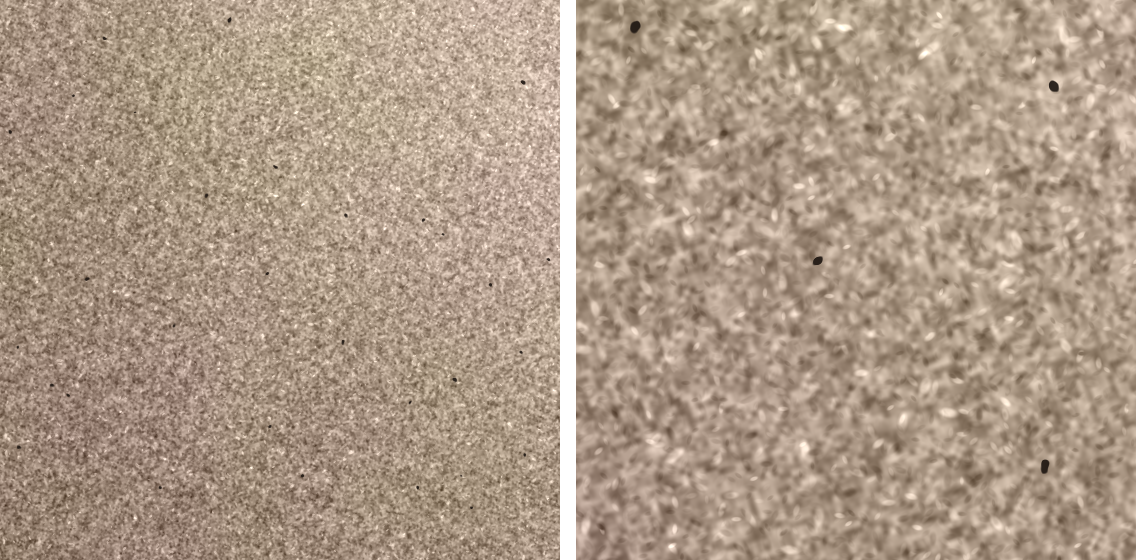
Left, the full canvas; right, a detail of the centre.
A WebGL 1 fragment shader for this texture:

```glsl
precision highp float;

uniform vec2 u_resolution;

float hash(vec2 p) {
  return fract(sin(dot(p, vec2(127.1, 311.7))) * 43758.5453);
}

vec2 hash2(vec2 p) {
  return vec2(hash(p), hash(p + 57.3));
}

float valueNoise(vec2 p) {
  vec2 cell = floor(p);
  vec2 f = fract(p);
  f = f * f * (3.0 - 2.0 * f);
  float low = mix(hash(cell), hash(cell + vec2(1.0, 0.0)), f.x);
  float high = mix(hash(cell + vec2(0.0, 1.0)), hash(cell + vec2(1.0, 1.0)), f.x);
  return mix(low, high, f.y) - 0.5;
}

mat2 rotation(float angle) {
  float c = cos(angle);
  float s = sin(angle);
  return mat2(c, -s, s, c);
}

// Short chips at random angles, some pale and some dark
float chips(vec2 p, float seed) {
  vec2 cell = floor(p);
  float tone = 0.0;
  for (int j = -1; j <= 1; j++) {
    for (int i = -1; i <= 1; i++) {
      vec2 id = cell + vec2(float(i), float(j));
      vec2 key = id + seed;
      vec2 d = rotation(6.2832 * hash(key + 11.9)) * (p - id - hash2(key));
      float size = mix(0.6, 1.15, hash(key + 23.1));
      float dist = length(d / (size * vec2(0.62, 0.3)));
      float pick = hash(key + 37.7);
      float chipTone = mix(-0.13, 0.1, pick) + 0.17 * smoothstep(0.86, 1.0, pick);
      tone = mix(tone, chipTone, 1.0 - smoothstep(0.45, 1.15, dist));
    }
  }
  return tone;
}

// Sparse pits with ragged outlines
float pits(vec2 p, float pixel) {
  vec2 cell = floor(p * 9.0);
  vec2 id = cell + 71.0;
  vec2 center = (cell + 0.1 + 0.8 * hash2(id)) / 9.0;
  vec2 d = rotation(6.2832 * hash(id + 5.3)) * (p - center);
  float radius = mix(0.0022, 0.0045, hash(id + 9.1));
  float dist = length(d * vec2(1.0, 1.4)) + 0.003 * valueNoise(p * 260.0);
  float present = step(0.7, hash(id + 3.7));
  return present * (1.0 - smoothstep(radius - pixel, radius + pixel, dist));
}

void main() {
  vec2 p = gl_FragCoord.xy / u_resolution.y;
  float pixel = 1.0 / u_resolution.y;

  // Light falls off from the upper right to the lower left
  float tone = -0.085 + 0.06 * p.x + 0.06 * p.y + 0.1 * p.x * p.y;
  tone += 0.035 * valueNoise(p * 5.0 + 3.0) + 0.04 * valueNoise(p * 28.0);

  // Fine grain beneath two sizes of chips
  tone += 0.22 * valueNoise(rotation(0.6) * p * 150.0 + 40.0);
  tone += 0.26 * valueNoise(rotation(1.9) * p * 270.0 + 90.0);
  tone += 0.75 * chips(p * 95.0, 13.0) + 0.75 * chips(p * 145.0, 211.0);

  vec3 color = vec3(0.676, 0.6, 0.525) + tone;

  // Faint pink and ochre stains
  float stain = valueNoise(p * 3.5 + 17.0) + 0.5 * valueNoise(p * 9.0 + 31.0);
  color += stain * vec3(0.012, -0.012, 0.03);

  color = mix(color, vec3(0.12, 0.09, 0.07), 0.92 * pits(p, pixel));
  gl_FragColor = vec4(clamp(color, 0.0, 1.0), 1.0);
}
```
